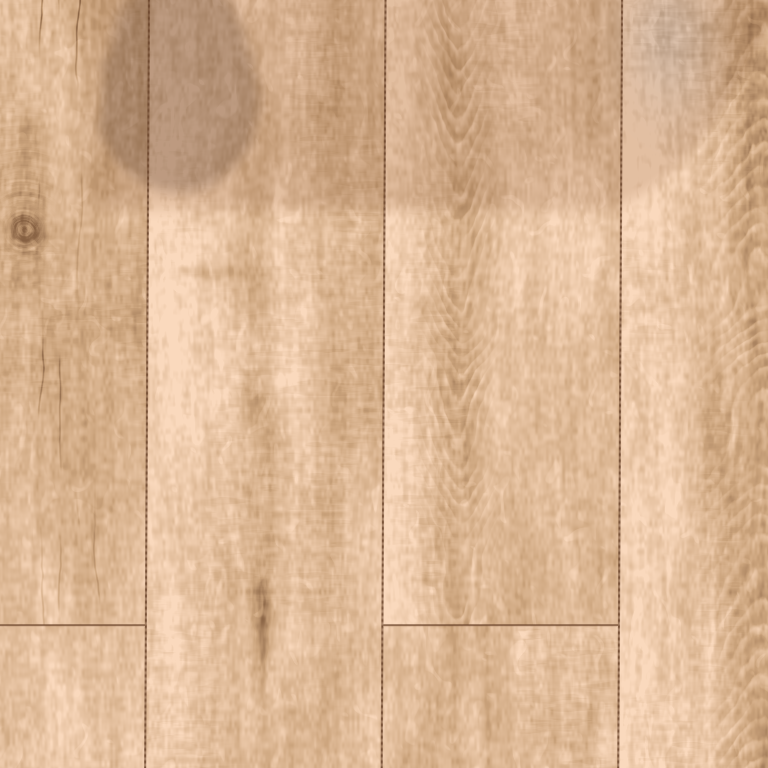
Give the GLSL for this texture, as a three.js fragment shader.

```glsl
// Pale oak floor: wide upright boards with staggered butt joints, drawn from
// stretched value noise (grain, saw marks), nested arches (figure), a knot,
// splits and fine beaded seams, then dimmed by a soft shadow along the top.
#define PITCH 0.308
#define FIRST_SEAM 0.189
#define TILT 0.005
#define JOINT_Y 0.186
#define BOARD_LENGTH 2.0
#define SEAM_WIDTH 0.0023
#define BEADS 125.0
#define GRAIN 0.42
#define FIGURE_FREQ 31.0
#define SHADOW_Y 0.725
varying vec2 vUv;
const vec3 DARK = vec3(0.53, 0.38, 0.26);
const vec3 TAN = vec3(0.80, 0.645, 0.49);
const vec3 PALE = vec3(0.98, 0.85, 0.74);
const vec3 SEAM = vec3(0.42, 0.27, 0.17);

float hash(vec2 p) {
  vec3 q = fract(p.xyx * 0.1031);
  q += dot(q, q.yzx + 33.33);
  return fract((q.x + q.y) * q.z);
}

float noise(vec2 p) {
  vec2 i = floor(p), f = fract(p);
  f = f * f * (3.0 - 2.0 * f);
  return mix(mix(hash(i), hash(i + vec2(1.0, 0.0)), f.x),
             mix(hash(i + vec2(0.0, 1.0)), hash(i + 1.0), f.x), f.y);
}

float fbm(vec2 p) {
  float sum = 0.0, amp = 0.533;
  for (int i = 0; i < 4; i++) {
    sum += amp * noise(p);
    p = p * 2.03 + 19.7;
    amp *= 0.5;
  }
  return sum;
}

float spot(vec2 p, vec2 center, vec2 radius) {
  vec2 d = (p - center) / radius;
  return exp(-dot(d, d));
}

// Nested arches with steep sides; positive slope opens upward
float figure(vec2 p, float center, float width, float slope) {
  float d = p.x - center + 0.022 * (fbm(p * vec2(4.0, 9.0)) - 0.5);
  float arch = slope * sqrt(d * d + 0.09 * width * width);
  float warp = 0.6 * fbm(p * vec2(60.0, 30.0)) + 2.6 * noise(p * vec2(3.0, 10.0));
  float wave = fract((p.y - arch) * FIGURE_FREQ + warp);
  float line = smoothstep(0.3, 0.8, wave) * (1.0 - smoothstep(0.8, 1.0, wave));
  return (line - 0.4) * exp(-pow(d / width, 2.0)) * (0.2 + 1.2 * noise(p * vec2(40.0, 26.0)));
}

void main() {
  vec2 p = vUv;
  // Board layout
  float x = p.x - FIRST_SEAM - TILT * p.y;
  float column = floor(x / PITCH) + 1.0, u = fract(x / PITCH);
  float odd = mod(column, 2.0);
  float along = (p.y - JOINT_Y - odd) / BOARD_LENGTH;
  float upper = step(0.0, floor(along) + odd);
  vec2 id = vec2(column, floor(along)) + 5.0;
  vec2 g = p + 23.0 * vec2(hash(id), hash(id + 11.0));
  g.x += 0.02 * noise(g * vec2(3.0, 4.0));

  // Broad streaks, fibres and pores
  float tone = 0.68 + GRAIN * (fbm(g * vec2(19.0, 2.2)) - 0.5);
  tone += 0.36 * (fbm(g * vec2(8.0, 5.0)) - 0.5);
  tone += 0.17 * (noise(g * vec2(150.0, 16.0)) - 0.5);
  tone += 0.18 * (noise(g * vec2(290.0, 110.0)) - 0.5);
  tone += 0.13 * (noise(g * vec2(90.0, 140.0)) - 0.5);

  // Cross saw marks in patches, and pale ray flecks
  float patches = smoothstep(0.4, 0.75, noise(g * vec2(11.0, 5.0)));
  float saw = fbm(g * vec2(16.0, 100.0));
  tone += patches * (0.28 * (saw - 0.5) - 0.12 * smoothstep(0.55, 0.7, saw));
  tone += 0.10 * smoothstep(0.7, 0.9, noise(g * vec2(95.0, 50.0) + 2.0 * noise(g * 40.0)));

  // Arched figure, pale board edge and dark clouds on the right-hand boards
  vec2 w = p + vec2(0.030 * (fbm(p * vec2(8.0, 12.0)) - 0.5), 0.0);
  float figured = upper * step(1.5, column), facing = step(2.5, column);
  float heart = mix(0.598, 0.995, facing), spread = mix(0.038, 0.065, facing);
  tone += figured * 0.24 * figure(p, heart, spread, mix(2.7, -1.7, facing));
  tone += figured * (0.24 * exp(-u * 5.0) - 0.17 * spot(w, vec2(heart, p.y), vec2(spread)));
  tone -= figured * 0.30 * spot(w, vec2(0.92, 0.42), vec2(0.03, 0.13));
  tone -= figured * 0.16 * spot(w, vec2(0.69, 0.28), vec2(0.03, 0.18));
  tone += figured * 0.14 * spot(w, vec2(0.75, 0.60), vec2(0.04, 0.15));

  // Dark heart streak with a torn split on the second board
  float second = odd * (1.0 - facing);
  float torn = 0.25 + 1.2 * fbm(w * vec2(110.0, 9.0));
  tone -= second * torn * (0.24 * spot(w, vec2(0.337, 0.42), vec2(0.017, 0.3))
        + 0.42 * spot(w, vec2(0.342, 0.195), vec2(0.015, 0.065)));
  tone -= second * torn * 0.26 * spot(w, vec2(0.27, 0.645), vec2(0.045, 0.010));
  tone += second * 0.20 * exp(-u * 3.5);

  // Knot and hairline splits on the first board
  float first = upper * (1.0 - step(0.5, column));
  float rings = fbm(vec2(length(w - vec2(0.03, 0.70)) * 230.0, p.y * 40.0));
  tone -= first * (0.05 + 0.15 * spot(w, vec2(0.11, 0.45), vec2(0.03, 0.25)));
  tone -= first * rings * (0.8 * spot(w, vec2(0.03, 0.70), vec2(0.018, 0.022))
        + 0.4 * spot(w, vec2(0.03, 0.75), vec2(0.03, 0.10)));
  for (float n = 0.0; n < 4.0; n++) {
    float path = 0.045 + 0.025 * n + 0.016 * fbm(vec2(n * 7.0, p.y * 11.0));
    float gap = smoothstep(0.5, 0.8, noise(vec2(n * 13.0, p.y * 12.0))) * (0.3 + 0.7 * p.y);
    tone -= first * 0.45 * gap * (1.0 - smoothstep(0.0, 0.0022, abs(p.x - path)));
  }

  // Tone to wood colour, then soft shadow, rounded blot and cool sheen
  vec3 color = mix(DARK, TAN, smoothstep(-0.1, 0.5, tone));
  color = mix(color, PALE, clamp((tone - 0.43) / 0.5, 0.0, 1.0));
  float edge = SHADOW_Y + 4.5 * pow(max(p.x - 0.77, 0.0), 2.0);
  float shade = smoothstep(edge - 0.015, edge + 0.02, p.y) * smoothstep(0.08, 0.16, p.x);
  color *= mix(vec3(1.0), vec3(0.91, 0.88, 0.85), shade);
  vec2 b = (w - vec2(0.232, 0.865)) / vec2(0.11, p.y > 0.865 ? 0.18 : 0.12);
  color *= 1.0 - vec3(0.17, 0.19, 0.20) * (1.0 - smoothstep(0.84, 1.08, length(b)));
  color = mix(color, color.ggg + vec3(0.09, 0.01, -0.05), 0.6 * spot(p, vec2(0.87, 0.95), vec2(0.06, 0.1)));

  // Beaded long seams and butt joints
  float side = min(u, 1.0 - u) * PITCH;
  float end = min(fract(along), 1.0 - fract(along)) * BOARD_LENGTH;
  float bead = 0.8 + 0.2 * cos(6.2832 * BEADS * p.y);
  float seam = max(bead * (1.0 - smoothstep(0.0004, SEAM_WIDTH, side)),
                   0.8 * (1.0 - smoothstep(0.0003, SEAM_WIDTH, end)));
  gl_FragColor = vec4(clamp(mix(color, SEAM, 0.9 * seam), 0.0, 1.0), 1.0);
}
```
